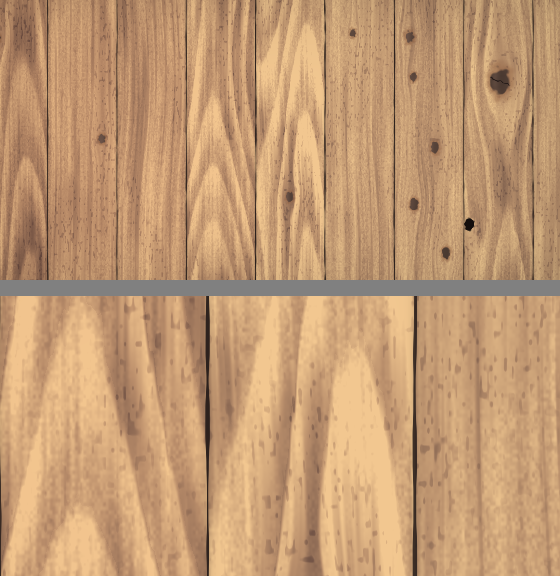
Top, the full canvas; bottom, a detail of the centre.
Write a Shadertoy shader that draws this texture.

```glsl
// Row of weathered vertical wooden planks with grain, arched figure, knots and dark seams.

// Layout, in units of the canvas height
const float PLANK_WIDTH = 0.2477;
const float FIRST_SEAM = 0.170;
const float SEAM_HALF_WIDTH = 0.0020;

// Knots
const int KNOT_SLOTS = 5;
const float KNOT_CHANCE = 0.14;
const float KNOTTY_PLANK = 5.0;
const float EYE_PLANK = 6.0;
const vec3 EYE = vec3(0.008, 0.708, 0.044);    // offset in plank, height, radius
const vec3 HOLE = vec3(-0.104, 0.200, 0.023);

// Surface
const float BASE_TONE = 0.80;
const float FIGURE_DEPTH = 0.30;
const float WEAR_DEPTH = 0.50;
const float LINE_DEPTH = 0.22;
const float PORE_DEPTH = 0.26;
const float VIGNETTE = 0.14;

// Colours
const vec3 WOOD_DARK = vec3(0.41, 0.30, 0.26);
const vec3 WOOD_MID = vec3(0.70, 0.54, 0.415);
const vec3 WOOD_LIGHT = vec3(0.89, 0.73, 0.54);
const vec3 TINT_LEFT = vec3(1.01, 0.97, 0.95);
const vec3 TINT_RIGHT = vec3(1.01, 1.02, 1.00);
const vec3 KNOT_RIM = vec3(0.56, 0.37, 0.25);
const vec3 KNOT_CORE = vec3(0.32, 0.25, 0.22);
const vec3 GAP = vec3(0.15, 0.11, 0.10);

float hash(vec2 p) {
    vec3 q = fract(vec3(p.xyx) * 0.1031);
    q += dot(q, q.yzx + 33.33);
    return fract((q.x + q.y) * q.z);
}

float noise(vec2 p) {
    vec2 i = floor(p), f = fract(p);
    f = f * f * (3.0 - 2.0 * f);
    return mix(mix(hash(i), hash(i + vec2(1, 0)), f.x),
               mix(hash(i + vec2(0, 1)), hash(i + vec2(1, 1)), f.x), f.y);
}

float fbm(vec2 p) {
    float sum = 0.0, amp = 0.533;
    for (int i = 0; i < 4; i++) {
        sum += amp * noise(p);
        p = p * 2.03 + 17.7;
        amp *= 0.5;
    }
    return sum;
}

// Spreads the grain around a knot and gathers its masks: x = core, y = rim
void addKnot(vec2 p, vec3 knot, inout float bend, inout vec2 mask) {
    vec2 d = (p - knot.xy) / knot.z;
    float ragged = 0.45 * (noise(d * 2.5 + knot.xy * 90.0) - 0.5);
    float r = length(d * vec2(1.2, 0.85)) + ragged;
    float soft = max(0.12, 0.8 / (iResolution.y * knot.z));
    bend -= 0.8 * d.x * knot.z * exp(-0.22 * dot(d * vec2(1, 0.5), d * vec2(1, 0.5)));
    mask.x = max(mask.x, 1.0 - smoothstep(0.9 - soft, 0.9 + soft, r));
    mask.y = max(mask.y, 1.0 - smoothstep(0.9, 1.7, r));
}

void mainImage(out vec4 fragColor, in vec2 fragCoord) {
    vec2 uv = fragCoord / iResolution.xy;
    vec2 p = uv * vec2(2.0, 1.0);
    float pixel = 1.0 / iResolution.y;

    // Plank index and position measured from the plank centre
    float cell = (p.x - FIRST_SEAM) / PLANK_WIDTH;
    float id = floor(cell);
    vec2 q = vec2((cell - id - 0.5) * PLANK_WIDTH, p.y);
    vec2 seed = vec2(id + 3.0, id * 2.0 + 9.0) * 13.7;
    float figured = step(1.5, mod(id, 4.0)) * step(id, 6.5);

    // Scattered knots, denser on one plank
    float bend = 0.0;
    vec2 knots = vec2(0.0), eye = vec2(0.0), hole = vec2(0.0);
    float chance = id == KNOTTY_PLANK ? 0.95 : KNOT_CHANCE * step(id, 4.5);
    for (int i = 0; i < KNOT_SLOTS; i++) {
        vec2 s = seed + float(i) * vec2(5.3, 8.1);
        vec3 knot = vec3((hash(s) - 0.5) * 0.16,
                         (float(i) + 0.2 + 0.6 * hash(s + 1.7)) / float(KNOT_SLOTS),
                         mix(0.011, 0.021, hash(s + 3.1)));
        if (hash(s + 4.9) < chance) addKnot(q, knot, bend, knots);
    }
    if (id == EYE_PLANK) {
        addKnot(q, EYE, bend, eye);
        addKnot(q, HOLE, bend, hole);
    }

    // Straight grain: broad streaks, fine fibres and sparse dark lines
    vec2 g = vec2(q.x + bend + 0.03 * (noise(q * vec2(5.0, 1.8) + seed) - 0.5), q.y);
    float streak = noise(g * vec2(42.0, 0.9) + seed);
    float fibre = noise(g * vec2(190.0, 6.0) + seed);
    float blotch = fbm(g * vec2(8.0, 2.0) + seed);
    float lines = smoothstep(0.62, 0.85, noise(g * vec2(115.0, 2.2) + seed + 21.0));

    // Arched figure: crisp light rings of varying strength
    float axis = g.x + 0.10 * (hash(seed) - 0.5);
    float rings = 24.0 * sqrt(axis * axis + 0.0015) + 2.0 * q.y
                + 6.0 * noise(g * vec2(6.0, 1.3) + seed + 40.0) + 0.12 * fibre;
    float phase = fract(rings);
    float band = smoothstep(0.15, 0.80, phase) * (1.0 - smoothstep(0.88, 1.0, phase));
    float ringGain = 0.5 + noise(vec2(floor(rings) * 3.7, q.y * 3.0) + seed);

    // Worn patches broken up by fine speckle and short pores
    float speckle = noise(q * vec2(300.0, 210.0) + seed);
    float pores = smoothstep(0.66, 0.90, noise(g * vec2(230.0, 95.0) + seed + 5.0));
    float wear = smoothstep(0.45, 0.68, fbm(g * vec2(12.0, 3.5) + seed + 70.0));

    float tone = BASE_TONE + 0.08 * (hash(seed + 2.0) - 0.5);
    tone += 0.26 * (streak - 0.5) + 0.20 * (fibre - 0.5) + 0.34 * (blotch - 0.5);
    tone += 0.18 * (speckle - 0.5);
    tone += figured * FIGURE_DEPTH * (band - 0.42) * ringGain;
    tone -= WEAR_DEPTH * wear * (0.12 + 0.65 * speckle) * mix(0.35, 0.85, figured) * (1.0 - 0.7 * figured * band);
    tone -= LINE_DEPTH * lines * mix(1.0, 0.5, figured) * (0.5 + 0.5 * speckle);
    tone -= PORE_DEPTH * pores * (0.35 + 0.65 * wear);
    tone = clamp(tone, 0.0, 1.05);
    vec3 color = tone < 0.6 ? mix(WOOD_DARK, WOOD_MID, tone / 0.6)
                            : mix(WOOD_MID, WOOD_LIGHT, (tone - 0.6) / 0.4);
    color *= mix(TINT_LEFT, TINT_RIGHT, smoothstep(-1.0, 5.0, id));

    // Knot rims, cores and the open hole
    color = mix(color, KNOT_RIM, 0.5 * max(knots.y, eye.y));
    color = mix(color, KNOT_CORE * (0.8 + 0.5 * fibre), 0.9 * max(knots.x, eye.x));
    vec2 e = q - EYE.xy;
    float split = abs(e.y + 0.35 * e.x + 0.012 * (noise(e * 90.0) - 0.5));
    color = mix(color, GAP, eye.x * (1.0 - smoothstep(0.001, 0.002 + pixel, split)));
    color = mix(color, GAP * 0.5, hole.x);

    // Seams: ragged dark gap with a narrow shaded edge
    float seamId = floor(cell + 0.5);
    float seamX = (cell - seamId) * PLANK_WIDTH + 0.002 * (noise(vec2(seamId * 7.0, p.y * 9.0)) - 0.5);
    float width = SEAM_HALF_WIDTH * (0.4 + noise(vec2(seamId * 5.0 + 2.0, p.y * 30.0)));
    float gap = 1.0 - smoothstep(width - 0.5 * pixel, width + 0.5 * pixel, abs(seamX));
    color *= 1.0 - 0.18 * exp(-abs(seamX) / 0.004);
    color = mix(color, GAP, gap * mix(0.6, 1.0, hash(vec2(seamId, 4.0))));

    // Darker corners
    vec2 c = uv * 2.0 - 1.0;
    color *= 1.03 - VIGNETTE * 0.5 * dot(c * c, c * c + 0.3);
    fragColor = vec4(color, 1.0);
}
```
